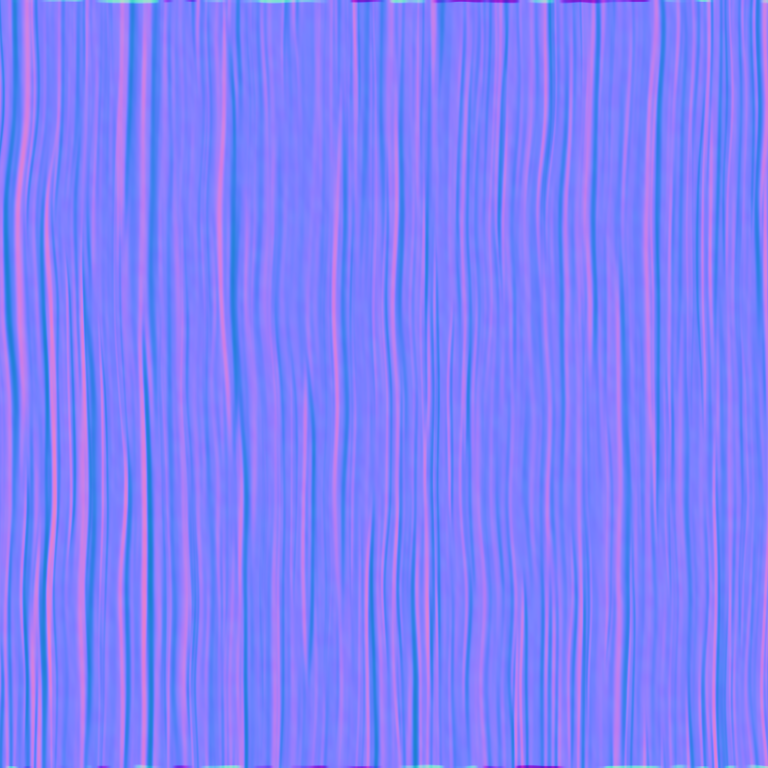
This texture map is drawn by a Shadertoy shader. Its source:

```glsl
// Normal map of fibrous bark: long, gently wavy vertical ridges.
// Tapered ridges add a rising slope on one flank and a falling slope on the
// other; fine fibre slopes are layered on, then all is packed as a normal.

float hash(vec2 p) {
    vec3 q = fract(vec3(p.xyx) * vec3(0.1031, 0.1030, 0.0973));
    q += dot(q, q.yzx + 33.33);
    return fract((q.x + q.y) * q.z);
}

// Smooth value noise in the range -1 to 1
float noise(vec2 p) {
    vec2 cell = floor(p);
    vec2 f = fract(p);
    f = f * f * (3.0 - 2.0 * f);
    float low = mix(hash(cell), hash(cell + vec2(1, 0)), f.x);
    float high = mix(hash(cell + vec2(0, 1)), hash(cell + vec2(1, 1)), f.x);
    return 2.0 * mix(low, high, f.y) - 1.0;
}

// Sideways slope of a noise height field
float noiseSlope(vec2 p) {
    vec2 offset = vec2(0.35, 0.0);
    return noise(p + offset) - noise(p - offset);
}

float bell(float x, float width) {
    x /= width;
    return exp(-x * x);
}

// Horizontal slope of scattered lens-shaped ridges, one per grid cell
float ridgeSlope(vec2 p, vec2 grid, float flank, float spread,
                 vec2 strength, float seed) {
    float slope = 0.0;
    float column = floor(p.x * grid.x);
    for (int i = -1; i <= 1; i++) {
        float cx = column + float(i);
        float y = p.y * grid.y + 7.0 * hash(vec2(cx, seed));
        for (int j = -1; j <= 1; j++) {
            vec2 id = vec2(cx, floor(y) + float(j)) + seed;
            float centre = (cx + hash(id + 11.3)) / grid.x;
            float reach = mix(0.4, 0.95, hash(id + 23.7));
            float middle = floor(y) + float(j) + 0.3 + 0.4 * hash(id + 37.1);
            float t = min(abs(y - middle) / reach, 1.0);

            // The two flanks close in on each other toward the tips
            float open = spread * mix(0.4, 1.0, hash(id + 41.9)) * (1.0 - t * t);
            float fade = 1.0 - smoothstep(0.55, 1.0, t);
            float chance = pow(hash(id + 53.3), 1.4);
            float amount = mix(strength.x, strength.y, chance);
            float side = hash(id + 67.7) < 0.7 ? 1.0 : -1.0;
            float width = flank * mix(0.7, 1.3, hash(id + 71.1));

            // Each ridge wanders a little on its own
            float wander = 0.0025 * noise(vec2(p.y * 8.0, 90.0 * hash(id + 83.0)));
            float x = p.x - centre + wander;
            slope += side * amount * fade
                   * (bell(x + open, width) - bell(x - open, width));
        }
    }
    return slope;
}

// Slow sideways drift shared by neighbouring fibres
float drift(vec2 p) {
    return 0.006 * noise(p * vec2(5.0, 3.5) + 4.7)
         + 0.004 * noise(p * vec2(11.0, 8.0) + 19.2);
}

// Soft vertical fibres from medium to hair-thin
float fibreSlope(vec2 p) {
    return 0.12 * noiseSlope(p * vec2(75.0, 2.5) + 8.1)
         + 0.13 * noiseSlope(p * vec2(130.0, 4.0) + 31.4)
         + 0.09 * noiseSlope(p * vec2(215.0, 8.0) + 52.6);
}

// Broken steep lip along the top and bottom borders
float lipSlope(vec2 uv) {
    float border = min(uv.y, 1.0 - uv.y);
    float side = step(0.5, uv.y);
    float ragged = noise(vec2(uv.x * 17.0, 3.0 + 9.0 * side))
                 + 0.5 * noise(vec2(uv.x * 60.0, 21.0 + 9.0 * side));
    float depth = 0.0045 + 0.0015 * noise(vec2(uv.x * 45.0, 40.0 + side));
    float mask = 1.0 - smoothstep(0.3 * depth, depth, border);
    float steep = smoothstep(0.1, 0.8, abs(ragged));
    return -mask * steep * sign(ragged + 0.1) * 1.2;
}

void mainImage(out vec4 fragColor, in vec2 fragCoord) {
    vec2 uv = fragCoord / iResolution.xy;
    vec2 p = vec2(uv.x + drift(uv), uv.y);

    // Broad ridges, then thin ones gathered in patches
    float slopeX = ridgeSlope(p, vec2(23.0, 1.7), 0.0034, 0.0085,
                              vec2(0.1, 0.85), 3.0);
    float patches = smoothstep(-0.5, 0.5, noise(p * vec2(9.0, 2.0) + 61.0));
    slopeX += mix(0.35, 1.0, patches)
            * ridgeSlope(p, vec2(62.0, 2.4), 0.0023, 0.0042,
                         vec2(0.1, 0.7), 17.0);
    slopeX += fibreSlope(p) - 0.01;

    // Faint, slightly slanted surface grain
    vec2 slanted = vec2(p.x + 0.12 * p.y, p.y);
    slopeX += 0.03 * noiseSlope(slanted * vec2(170.0, 40.0));
    float slopeY = 0.035 * noise(slanted * vec2(130.0, 60.0) + 15.0)
                 + lipSlope(uv);

    vec3 normal = normalize(vec3(slopeX, slopeY, 1.0));
    fragColor = vec4(0.5 + 0.5 * normal, 1.0);
}
```
